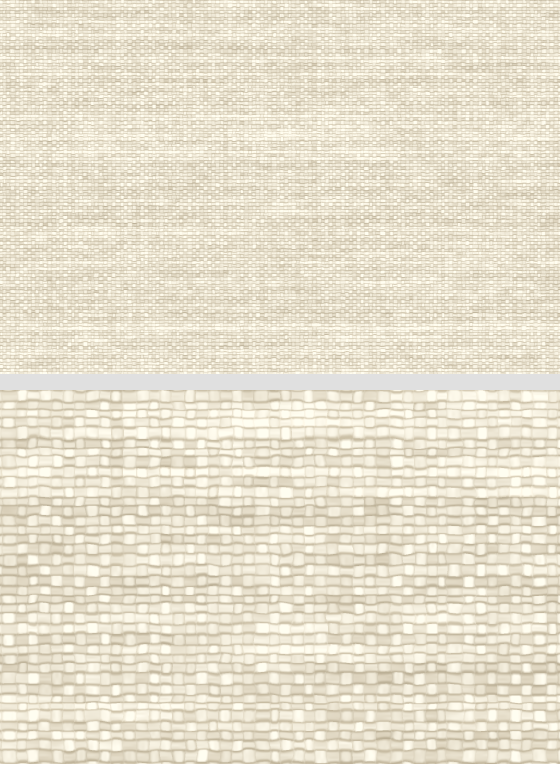
Top, the full canvas; bottom, a detail of the centre.
Write a Shadertoy shader that draws this texture.

```glsl
// Cream linen in a plain weave: warp and weft yarns alternate on top in a
// checker of rounded stitches with tan gaps. Uneven yarn widths, short level
// streaks along the weft and a few pale slubs give the irregular cross-hatch.

#define WARP_COUNT 93.0      // columns per canvas height
#define WEFT_COUNT 115.0     // rows per canvas height
#define UNEVENNESS 0.6       // variation of yarn widths
#define WARP_LIFT 0.34       // extra lightness of warp stitches
#define WEFT_STREAK 0.95     // strength of streaks along the rows
#define WARP_STREAK 0.42     // strength of streaks along the columns
#define GRAIN 0.5            // stitch to stitch variation
#define GAP_COLOR vec3(0.775, 0.73, 0.63)
#define TAN_COLOR vec3(0.865, 0.828, 0.743)
#define CREAM_COLOR vec3(1.0, 0.985, 0.93)

float hash(vec2 p) {
    return fract(sin(dot(p, vec2(127.1, 311.7))) * 43758.5453);
}

float noise(vec2 p) {
    vec2 i = floor(p), f = fract(p);
    f = f * f * (3.0 - 2.0 * f);
    return mix(mix(hash(i), hash(i + vec2(1, 0)), f.x),
               mix(hash(i + vec2(0, 1)), hash(i + vec2(1, 1)), f.x), f.y);
}

// Stretches a thread axis so that some yarns come out thick and others thin
float unevenAxis(float t, float seed) {
    return t + UNEVENNESS * noise(vec2(t * 0.73, seed));
}

float roundedBox(vec2 p, vec2 halfSize, float radius) {
    vec2 q = abs(p) - halfSize + radius;
    return length(max(q, 0.0)) + min(max(q.x, q.y), 0.0) - radius;
}

// Lightness offset of one yarn: its own dye, long and short streaks, rare slubs
float yarnTone(float id, float along, float seed) {
    float dye = hash(vec2(id, seed)) - 0.5;
    float longStreak = noise(vec2(along * 8.0 + 17.0 * id, id + seed)) - 0.5;
    float shortStreak = noise(vec2(along * 26.0 + 31.0 * id, id + seed + 3.0)) - 0.5;
    float slub = smoothstep(0.9, 0.97, hash(vec2(id, seed + 5.0)));
    return 0.42 * dye + 0.4 * longStreak + 0.4 * shortStreak + 0.25 * slub;
}

vec3 cloth(vec2 uv) {
    vec2 thread = uv * vec2(WARP_COUNT, WEFT_COUNT);
    vec2 weave = vec2(unevenAxis(thread.x, 3.5), unevenAxis(thread.y, 8.5));

    // Yarn edges wander a little from stitch to stitch
    weave += 0.24 * (vec2(noise(weave * 0.8 + 11.0), noise(weave * 0.8 + 53.0)) - 0.5);
    vec2 cell = floor(weave);
    vec2 local = fract(weave) - 0.5;
    bool warpOnTop = mod(cell.x + cell.y, 2.0) < 0.5;

    // Stitch shape, long in the direction of the yarn on top
    vec2 fullness = 0.14 * (vec2(hash(cell + 71.0), hash(cell + 37.0)) - 0.5);
    vec2 halfSize = (warpOnTop ? vec2(0.44, 0.5) : vec2(0.6, 0.38)) + fullness;
    float stitch = 1.0 - smoothstep(-0.17, 0.11, roundedBox(local, halfSize, 0.27));

    // Each yarn also tints its neighbour where it passes beneath
    float warpTone = WARP_STREAK * yarnTone(cell.x, uv.y, 13.0);
    float weftTone = WEFT_STREAK * yarnTone(cell.y, uv.x, 29.0);
    float tone = warpOnTop ? warpTone + 0.6 * weftTone : 0.5 * warpTone + weftTone;
    tone += 0.6 + WARP_LIFT * (warpOnTop ? 0.5 : -0.5);
    tone += GRAIN * (hash(cell + 19.0) - 0.5);
    tone += 0.1 * (noise(uv * vec2(2.5, 6.0) + 7.0) - 0.5);

    // Fibres run along the yarn on top
    vec2 fibre = warpOnTop ? vec2(3.5, 1.2) : vec2(1.0, 4.0);
    tone += 0.3 * (noise(thread * fibre) - 0.5);

    // Yarns are rounded, so their flanks fall off towards the gaps
    float across = warpOnTop ? local.x : local.y;
    tone += 0.1 - 0.9 * across * across;
    vec3 yarn = mix(TAN_COLOR, CREAM_COLOR, clamp(tone, -0.35, 1.08));

    // Gaps are deep above and below a stitch, shallow at its sides
    float sideGap = smoothstep(-0.12, 0.16, abs(local.x) - abs(local.y));
    float shallow = 0.55 * sideGap + 0.35 * (hash(cell + 97.0) - 0.5);
    vec3 gap = mix(GAP_COLOR, yarn, clamp(shallow, 0.0, 0.8));
    return mix(gap + 0.12 * weftTone, yarn, stitch);
}

void mainImage(out vec4 fragColor, in vec2 fragCoord) {
    // Average a 3 by 3 grid of samples for smooth stitch edges
    vec3 color = vec3(0.0);
    for (int y = -1; y <= 1; y++) {
        for (int x = -1; x <= 1; x++) {
            vec2 offset = vec2(x, y) / 3.0;
            color += cloth((fragCoord + offset) / iResolution.y);
        }
    }
    fragColor = vec4(clamp(color / 9.0, 0.0, 1.0), 1.0);
}
```
